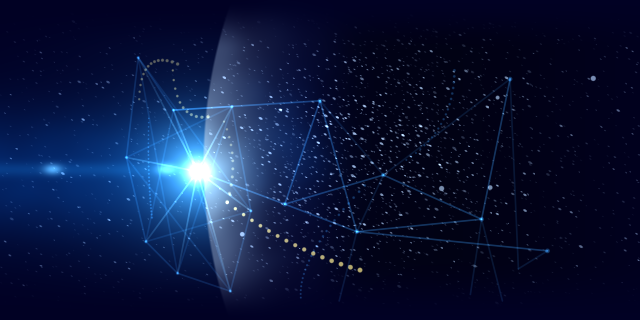
Reproduce this background procedurally as a Shadertoy shader.

```glsl
// Sunrise at a planet's limb, with drifting specks, a line network and dotted arcs.

// Lengths are in canvas heights
const vec2 SUN = vec2(0.617, 0.464);
const vec2 PLANET_CENTER = vec2(2.16, 0.49);
const float PLANET_RADIUS = 1.525;
const float LINE_WIDTH = 0.0006;
const vec3 NAVY = vec3(0.002, 0.002, 0.14);
const vec3 VOID_BLUE = vec3(0.002, 0.006, 0.08);
const vec3 BAND_BLUE = vec3(0.01, 0.16, 0.30);
const vec3 HALO_BLUE = vec3(0.08, 0.36, 0.50);
const vec3 CORE_CYAN = vec3(0.42, 0.65, 0.70);
const vec3 LIMB_GREY = vec3(0.44, 0.54, 0.56);
const vec3 NET_BLUE = vec3(0.13, 0.33, 0.48);
const vec3 RAY_CYAN = vec3(0.32, 0.55, 0.62);
const vec3 WHITE = vec3(0.78, 0.91, 1.0);
const vec3 GOLD = vec3(0.70, 0.65, 0.32);

// Wide network: nodes, then joined pairs
const vec2 NODES[13] = vec2[](SUN, vec2(1, 0.685), vec2(1.198, 0.453),
    vec2(0.89, 0.362), vec2(1.115, 0.276), vec2(1.505, 0.315), vec2(1.594, 0.753),
    vec2(1.711, 0.216), vec2(1.06, 0.06), vec2(1.47, 0.08), vec2(1.62, 0.16),
    vec2(1.57, 0.06), vec2(0.542, 0.656));
const ivec2 LINKS[18] = ivec2[](ivec2(1, 4), ivec2(1, 3), ivec2(1, 12), ivec2(3, 4),
    ivec2(3, 2), ivec2(2, 5), ivec2(4, 5), ivec2(4, 7), ivec2(5, 6), ivec2(0, 3),
    ivec2(1, 2), ivec2(2, 4), ivec2(6, 2), ivec2(4, 8), ivec2(5, 9), ivec2(6, 10),
    ivec2(5, 11), ivec2(7, 10));
// Closed cage around the sun
const vec2 CAGE[8] = vec2[](vec2(0.725, 0.667), vec2(0.542, 0.656), vec2(0.432, 0.82),
    vec2(0.395, 0.508), vec2(0.456, 0.245), vec2(0.555, 0.146), vec2(0.72, 0.09),
    vec2(0.784, 0.341));
// Large flakes: position, radius
const vec3 FLAKES[5] = vec3[](vec3(1.38, 0.411, 0.008), vec3(1.532, 0.414, 0.007),
    vec3(1.555, 0.695, 0.006), vec3(1.854, 0.755, 0.008), vec3(0.757, 0.268, 0.007));

float bell(float x) { return exp(-x * x); }
float bell(vec2 v) { return exp(-dot(v, v)); }

vec2 hash2(vec2 p) {
    vec3 q = fract(p.xyx * vec3(0.1031, 0.1030, 0.0973));
    q += dot(q, q.yzx + 33.33);
    return fract((q.xx + q.yz) * q.zy);
}

float gradientNoise(vec2 p) {
    vec2 i = floor(p), f = fract(p), u = f * f * (3.0 - 2.0 * f);
    vec4 c;
    for (int k = 0; k < 4; k++) {
        vec2 o = vec2(k & 1, k >> 1);
        c[k] = dot(hash2(i + o) * 2.0 - 1.0, f - o);
    }
    return mix(mix(c.x, c.y, u.x), mix(c.z, c.w, u.x), u.y);
}

float disc(float d, float r) {
    float px = 0.8 / iResolution.y;
    return 1.0 - smoothstep(r - px, r + px, d);
}

float segment(vec2 p, vec2 a, vec2 b) {
    vec2 ab = b - a;
    float d = length(p - a - ab * clamp(dot(p - a, ab) / dot(ab, ab), 0.0, 1.0));
    return 1.0 - smoothstep(LINE_WIDTH, LINE_WIDTH + 0.004, d);
}

// Tilted specks, one per jittered cell; density is the share filled
float specks(vec2 p, float scale, float size, float density) {
    vec2 cell = floor(p * scale), rnd = hash2(cell + scale), look = hash2(cell + 71.0);
    vec2 q = (fract(p * scale) - 0.15 - 0.7 * rnd) / scale;
    q = mat2(0.88, 0.47, -0.47, 0.88) * q;
    float body = disc(length(q * vec2(0.75, 1.3)), size * (0.5 + 0.7 * look.y));
    return body * step(look.x, density) * (0.2 + 0.8 * rnd.x);
}

// Dots along a quadratic curve
float trail(vec2 p, vec2 a, vec2 b, vec2 c, int count, float r) {
    float sum = 0.0;
    for (int i = 0; i < count; i++) {
        float t = float(i) / float(count - 1);
        sum += disc(length(p - mix(mix(a, b, t), mix(b, c, t), t)), r * (0.65 + 0.35 * t));
    }
    return min(sum, 1.0);
}

vec3 backdrop(vec2 p, float depth) {
    float clouds = gradientNoise(p * 5.0) + 0.5 * gradientNoise(p * 11.0);
    float ends = smoothstep(0.0, 0.2, p.y) * smoothstep(1.0, 0.84, p.y);
    vec3 space = NAVY + BAND_BLUE * bell((p.y - 0.46) / 0.19) * (0.85 + 0.2 * clouds);
    space += HALO_BLUE * exp(-length(p - SUN) / 0.17) * ends;
    vec3 planet = mix(NAVY, VOID_BLUE, ends * smoothstep(0.9, 1.15, p.x) * bell((p.x - 1.4) / 0.6));
    float lit = exp(-pow(max(depth, 0.0) / 0.15, 1.4)) * (0.4 + 0.6 * bell((p.y - 0.47) / 0.26));
    planet += LIMB_GREY * lit * ends * (1.0 + 0.4 * clouds);
    planet += BAND_BLUE * 0.4 * bell((p - vec2(0.88, 0.52)) / vec2(0.16, 0.28)) * (1.0 + clouds);
    return mix(space, planet, smoothstep(-0.003, 0.006, depth));
}

vec3 network(vec2 p) {
    vec3 light = vec3(0);
    for (int i = 0; i < 18; i++)
        light += NET_BLUE * segment(p, NODES[LINKS[i].x], NODES[LINKS[i].y]) * (i < 10 ? 0.6 : 0.25);
    for (int i = 1; i < 8; i++) light += NET_BLUE * 0.7 * disc(length(p - NODES[i]), 0.007);
    float nearSun = exp(-length(p - SUN) / 0.25);
    for (int i = 0; i < 8; i++) {
        light += RAY_CYAN * segment(p, SUN, CAGE[i]) * nearSun * 0.6;
        light += NET_BLUE * segment(p, CAGE[i], CAGE[(i + 1) % 8]) * 0.3;
        light += NET_BLUE * segment(p, CAGE[i], CAGE[(i + 3) % 8]) * 0.22;
        light += NET_BLUE * 0.6 * disc(length(p - CAGE[i]), 0.005);
    }
    return light;
}

vec3 dottedArcs(vec2 p) {
    float gold = trail(p, vec2(0.71, 0.367), vec2(0.9, 0.22), vec2(1.125, 0.156), 16, 0.0075);
    gold += 0.5 * trail(p, vec2(0.435, 0.69), vec2(0.44, 0.85), vec2(0.555, 0.8), 14, 0.005);
    gold += 0.6 * trail(p, vec2(0.54, 0.78), vec2(0.55, 0.62), vec2(0.65, 0.635), 11, 0.005);
    gold += 0.4 * trail(p, vec2(0.7, 0.62), vec2(0.75, 0.5), vec2(0.71, 0.37), 11, 0.005);
    float blue = trail(p, vec2(1.27, 0.5), vec2(1.42, 0.6), vec2(1.42, 0.78), 20, 0.004);
    blue += trail(p, vec2(0.94, 0.07), vec2(0.93, 0.2), vec2(1.14, 0.42), 24, 0.004);
    blue += trail(p, vec2(0.465, 0.63), vec2(0.46, 0.45), vec2(0.475, 0.32), 28, 0.003);
    return GOLD * gold + NET_BLUE * blue * 0.6;
}

void mainImage(out vec4 fragColor, in vec2 fragCoord) {
    vec2 p = fragCoord / iResolution.y;
    float depth = PLANET_RADIUS - length(p - PLANET_CENTER), d = length(p - SUN);
    vec3 color = backdrop(p, depth) + network(p) + dottedArcs(p);
    // Specks, thickest over the planet
    float crowd = bell((p - vec2(1.15, 0.53)) / vec2(0.4, 0.32)) * smoothstep(-0.02, 0.1, depth);
    float fade = smoothstep(0.02, 0.2, p.y) * smoothstep(0.97, 0.8, p.y) * (0.5 + 0.5 * crowd);
    color += WHITE * fade * (specks(p, 34.0, 0.004, 0.04 + 0.5 * crowd)
        + 0.8 * specks(p, 52.0, 0.0028, 0.06 + 0.4 * crowd)
        + 0.4 * specks(p, 75.0, 0.0022, 0.1 + 0.3 * crowd));
    for (int i = 0; i < 5; i++) color += WHITE * 0.6 * disc(length(p - FLAKES[i].xy), FLAKES[i].z);
    // Sun, streak and two lens ghosts
    color += CORE_CYAN * (exp(-d / 0.06) + 0.25 * bell(d / 0.15)) + 0.9 * bell(d / 0.034);
    color += HALO_BLUE * 0.25 * bell((p.y - 0.47) / 0.022) * smoothstep(0.75, 0.5, p.x);
    for (int i = 0; i < 2; i++)
        color += CORE_CYAN * 0.7 * bell((p - vec2(0.165 + 0.355 * float(i), 0.471)) / vec2(0.028, 0.016));
    fragColor = vec4(clamp(color, 0.0, 1.0), 1);
}
```
